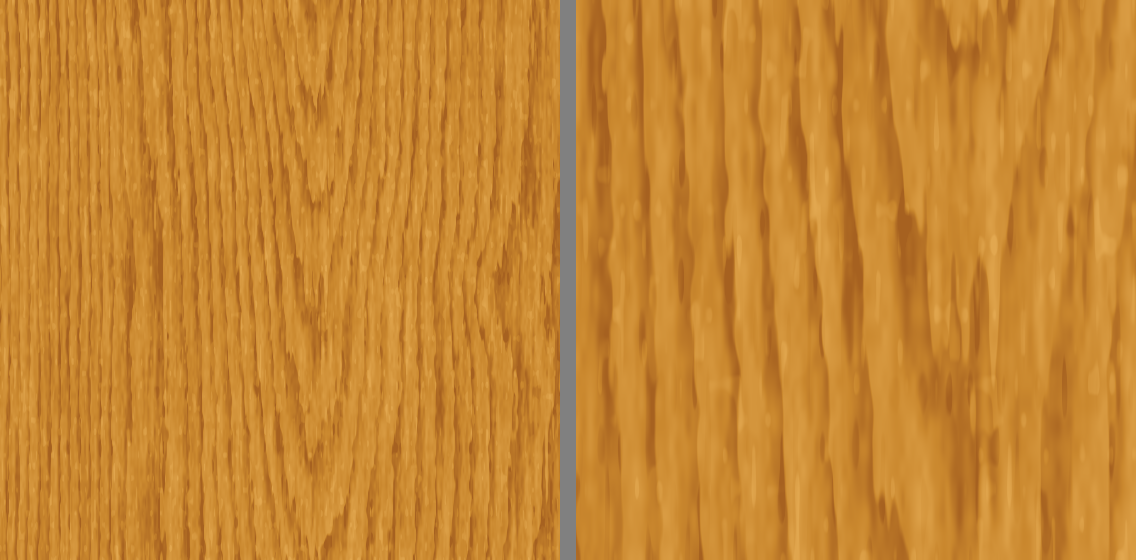
Left, the full canvas; right, a detail of the centre.
Give the GLSL for this texture, as a three.js fragment shader.

```glsl
// Golden oak board: cathedral arches between straight grain, with fibres and pores.
varying vec2 vUv;

const vec3 DARK_GRAIN = vec3(0.650, 0.380, 0.125);
const vec3 HONEY = vec3(0.790, 0.530, 0.178);
const vec3 PALE_WOOD = vec3(0.885, 0.655, 0.310);

float hash(vec2 p) {
  return fract(sin(dot(p, vec2(127.1, 311.7))) * 43758.5453);
}

float noise(vec2 p) {
  vec2 cell = floor(p);
  vec2 f = fract(p);
  f = f * f * (3.0 - 2.0 * f);
  float low = mix(hash(cell), hash(cell + vec2(1.0, 0.0)), f.x);
  float high = mix(hash(cell + vec2(0.0, 1.0)), hash(cell + vec2(1.0, 1.0)), f.x);
  return mix(low, high, f.y);
}

// Layered noise, centred on zero
float fbm(vec2 p) {
  float sum = 0.0;
  float amplitude = 0.5;
  for (int i = 0; i < 4; i++) {
    sum += amplitude * (noise(p) - 0.5);
    p = p * 2.03 + vec2(17.3, 9.1);
    amplitude *= 0.5;
  }
  return sum;
}

float bump(vec2 p, vec2 centre, vec2 radius) {
  vec2 q = (p - centre) / radius;
  return exp(-dot(q, q));
}

// Growth ring count: arches around the axis, near vertical lines further out
float ringPhase(vec2 p, float axis) {
  p.x += 0.032 * bump(p, vec2(0.87, 0.48), vec2(0.07, 0.10));
  p.x += 0.016 * fbm(vec2(p.x * 5.0, p.y * 2.0));
  float d = p.x - axis;
  float side = d < 0.0 ? 1.25 : 1.0;
  float arch = 34.0 * side * (sqrt(d * d + 0.0016) - 0.04);
  float climb = 5.0 * (p.y - 0.5) / (1.0 + d * d / 0.022);
  // Wide, plain rings on both sides, tight rings at the left edge
  float plain = 2.6 * smoothstep(0.20, 0.34, p.x) - 1.9 * smoothstep(0.88, 1.02, p.x);
  float tight = 14.0 * max(0.2 - p.x, 0.0);
  float drift = 1.5 * fbm(vec2(p.x * 4.0 + 3.0, p.y * 1.8));
  return arch - climb + plain + tight + drift;
}

// Dark early wood: a crisp edge that fades out over the given share of the ring
float ringShade(float phase, float width) {
  float f = fract(phase);
  return smoothstep(0.0, 0.10, f) * (1.0 - smoothstep(0.12, width, f));
}

// Short vertical dashes
float dashes(vec2 p, vec2 scale, float threshold) {
  return smoothstep(threshold, threshold + 0.14, noise(p * scale));
}

vec3 woodColour(float tone) {
  vec3 lower = mix(DARK_GRAIN, HONEY, clamp(tone * 2.0, 0.0, 1.0));
  return mix(lower, PALE_WOOD, clamp(tone * 2.0 - 1.0, 0.0, 1.0));
}

void main() {
  vec2 p = vUv;
  float axis = 0.56 + 0.012 * (noise(vec2(p.y * 3.0, 4.0)) - 0.5);

  // Fibres fray the rings, most of all where these cross the grain
  float crossGrain = bump(p, vec2(axis, p.y), vec2(0.08, 1.0))
    + bump(p, vec2(0.27, p.y), vec2(0.05, 1.0))
    + smoothstep(0.88, 0.95, p.x);
  float fray = noise(p * vec2(170.0, 10.0)) - 0.5;
  float fineFray = noise(p * vec2(260.0, 45.0) + 31.0) - 0.5;
  float phase = ringPhase(p, axis);
  phase += (0.16 + 0.28 * crossGrain) * fray + 0.22 * fineFray;

  // Straight rings are thin lines that fade in and out along their length
  float ring = ringShade(phase, mix(0.52, 0.66, min(crossGrain, 1.0)));
  float broken = noise(p * vec2(60.0, 11.0) + 70.0) - 0.5;
  float strength = 0.40 + 0.35 * fbm(p * vec2(9.0, 3.0) + 12.0) + 0.24 * broken;

  // Long streaks, fine fibres and grit
  float streak = noise(p * vec2(95.0, 2.5) + 5.0) - 0.5;
  float fibre = noise(p * vec2(210.0, 14.0) + 8.0) - 0.5;
  float grit = noise(p * vec2(290.0, 75.0) + 3.0) - 0.5;
  float cloud = fbm(p * vec2(6.0, 2.0) + 40.0);

  // Pores gather in the early wood, pale flecks lie between
  float pore = dashes(p + 2.0, vec2(250.0, 30.0), 0.66) * (0.25 + 0.75 * ring);
  float fleck = dashes(p + 7.0, vec2(230.0, 48.0), 0.74);

  float tone = 0.62 - strength * ring;
  tone += 0.20 * streak + 0.27 * fibre + 0.20 * grit + 0.18 * cloud;
  tone += 0.20 * fleck - 0.26 * pore;
  tone -= 0.04 * (1.0 - smoothstep(0.05, 0.22, p.x));

  gl_FragColor = vec4(woodColour(tone), 1.0);
}
```
